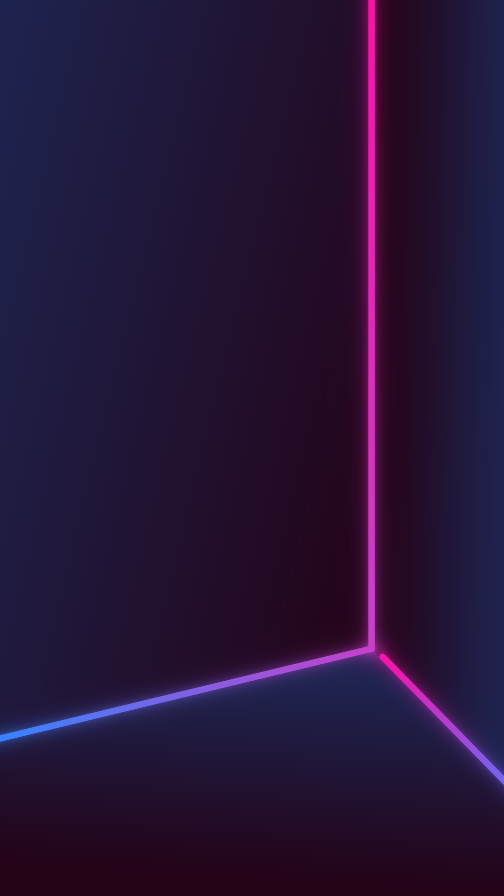
Write a Shadertoy shader that draws this background.

```glsl
// Dark room corner with three glowing neon edges fading from pink to blue.

// Returns the distance to segment ab in x, and the position along it in y.
vec2 segmentInfo(vec2 p, vec2 a, vec2 b) {
    vec2 along = b - a;
    float t = clamp(dot(p - a, along) / dot(along, along), 0.0, 1.0);
    return vec2(length(p - a - along * t), t);
}

// Lays a neon tube with a soft halo over the base colour.
vec3 addNeon(vec3 base, vec2 p, vec2 a, vec2 b, vec3 startColor, vec3 endColor) {
    vec2 info = segmentInfo(p, a, b);
    vec3 tint = mix(startColor, endColor, info.y);
    float edge = max(info.x - 0.0038, 0.0);
    float halo = 0.36 * exp(-edge / 0.007);
    float pixel = 0.75 / iResolution.y;
    float tube = 1.0 - smoothstep(0.0038 - pixel, 0.0038 + pixel, info.x);
    return mix(base, tint, max(halo, tube));
}

void mainImage(out vec4 fragColor, in vec2 fragCoord) {
    // One unit is the canvas height; the width spans 0.5625.
    vec2 p = fragCoord / iResolution.xy * vec2(0.5625, 1.0);

    vec3 navy = vec3(0.115, 0.14, 0.31);
    vec3 wine = vec3(0.14, 0.01, 0.09);
    vec3 pink = vec3(1.0, 0.06, 0.66);
    vec3 orchid = vec3(0.78, 0.25, 0.80);
    vec3 blue = vec3(0.20, 0.52, 1.0);

    vec2 corner = vec2(0.4147, 0.276);
    vec2 leftEnd = vec2(-0.01, 0.1734);
    vec2 rightStart = vec2(0.427, 0.267);
    vec2 rightEnd = vec2(0.5725, 0.1187);

    // Wall and floor shading
    float leftShade = 0.7 * p.x / corner.x + 0.3 * (1.0 - p.y) / 0.72;
    vec3 leftWall = mix(navy, wine, clamp(leftShade, 0.0, 1.0));
    float rightShade = smoothstep(0.42, 0.59, p.x + 0.012 * (1.0 - p.y));
    vec3 rightWall = mix(wine + vec3(0.0, 0.01, 0.015), navy, rightShade);
    float floorShade = (p.y - 0.01 + 0.06 * (p.x - 0.4)) / 0.23;
    vec3 ground = mix(wine, navy, clamp(floorShade, 0.0, 1.0));

    // Join the three planes along the edges
    float pixel = 1.0 / iResolution.y;
    float onRight = smoothstep(-pixel, pixel, p.x - corner.x);
    float leftEdge = corner.y + (p.x - corner.x) * 0.2416;
    float rightEdge = corner.y - (p.x - corner.x) * 1.0;
    float aboveFloor = smoothstep(-pixel, pixel, p.y - mix(leftEdge, rightEdge, onRight));
    vec3 color = mix(ground, mix(leftWall, rightWall, onRight), aboveFloor);

    // Neon edges
    color = addNeon(color, p, rightStart, rightEnd, pink, vec3(0.40, 0.42, 0.98));
    color = addNeon(color, p, leftEnd, corner, blue, orchid);
    color = addNeon(color, p, corner, vec2(corner.x, 1.02), orchid, pink);

    fragColor = vec4(color, 1.0);
}
```
